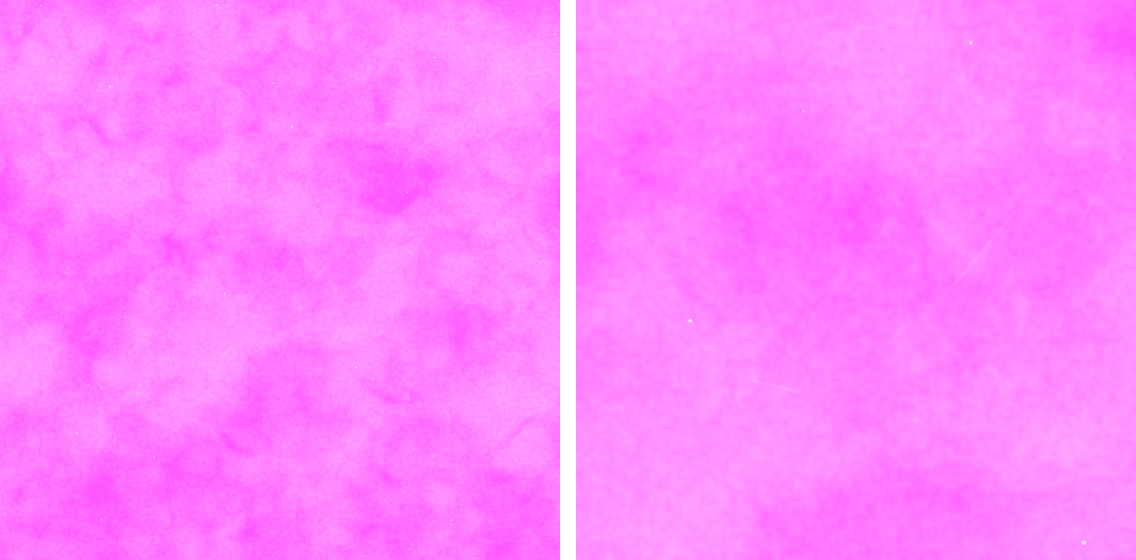
Left: the whole. Right: its middle third, enlarged.
Reproduce this texture procedurally as a WebGL 1 fragment shader.

```glsl
precision highp float;
// Seamless cloudy pink parchment with soft creases, fine grain, specks and faint scratches.

#define BASE_GREEN 0.506
#define CLOUD_CONTRAST 0.195
#define CLOUD_CELLS 4.0
#define CLOUD_GAIN 0.63
#define WARP 0.016
#define CREASE_DEPTH 0.085
#define PUFF_AMOUNT 0.11
#define GRAIN_AMOUNT 0.052
#define LIGHT_KNEE 0.56
#define SPECK_CELLS 24.0
#define SPECK_SHARE 0.09
#define SCRATCH_LIGHT 0.045

uniform vec2 u_resolution;

vec2 hash2(vec2 p) {
  vec3 q = fract(vec3(p.xyx) * vec3(0.1031, 0.1030, 0.0973));
  q += dot(q, q.yzx + 33.33);
  return fract((q.xx + q.yz) * q.zy);
}

// Dot product of a lattice point's random direction with the offset from it.
float lattice(vec2 cell, vec2 corner, vec2 f, float cells, float seed) {
  float angle = 6.28319 * hash2(mod(cell + corner, cells) + seed * 17.3).x;
  return dot(vec2(cos(angle), sin(angle)), f - corner);
}

// Gradient noise that repeats once per unit of uv.
float noise(vec2 uv, float cells, float seed) {
  vec2 p = uv * cells + hash2(vec2(seed, 7.0));
  vec2 cell = floor(p);
  vec2 f = p - cell;
  vec2 w = f * f * f * (f * (f * 6.0 - 15.0) + 10.0);
  float low = mix(lattice(cell, vec2(0.0), f, cells, seed),
                  lattice(cell, vec2(1.0, 0.0), f, cells, seed), w.x);
  float high = mix(lattice(cell, vec2(0.0, 1.0), f, cells, seed),
                   lattice(cell, vec2(1.0), f, cells, seed), w.x);
  return mix(low, high, w.y);
}

float clouds(vec2 uv) {
  float sum = 0.0;
  float amplitude = 1.0;
  float cells = CLOUD_CELLS;
  for (int i = 0; i < 6; i++) {
    sum += amplitude * noise(uv, cells, float(i) + 1.0);
    amplitude *= CLOUD_GAIN;
    cells *= 2.0;
  }
  return sum;
}

// Short dark folds along the zero lines of a noise, kept only in patches.
float creases(vec2 uv, float cells, float seed) {
  float fold = abs(noise(uv, cells, seed));
  float patches = smoothstep(0.04, 0.36, noise(uv, cells - 1.0, seed + 1.0));
  return exp(-fold * fold * 110.0) * patches;
}

float specks(vec2 uv, float pixel) {
  vec2 p = uv * SPECK_CELLS;
  vec2 cell = mod(floor(p), SPECK_CELLS);
  vec2 pick = hash2(cell + 61.0);
  vec2 center = 0.2 + 0.6 * hash2(cell + 137.0);
  float radius = mix(0.0004, 0.0013, pick.y);
  float d = length(fract(p) - center) / SPECK_CELLS;
  float spot = 1.0 - smoothstep(radius - 0.5 * pixel, radius + 0.7 * pixel, d);
  return spot * step(pick.x, SPECK_SHARE) * mix(0.4, 1.0, pick.y);
}

// Thin, slightly bowed hairlines that wrap around the tile.
float scratches(vec2 uv, float pixel) {
  float light = 0.0;
  for (int i = 0; i < 12; i++) {
    vec2 center = hash2(vec2(float(i), 211.0));
    vec2 shape = hash2(vec2(float(i), 307.0));
    float angle = 6.28319 * shape.x;
    vec2 along = vec2(cos(angle), sin(angle));
    vec2 d = fract(uv - center + 0.5) - 0.5;
    float t = dot(d, along);
    float bow = (shape.y - 0.5) * 4.0 * t * t;
    float side = abs(dot(d, vec2(-along.y, along.x)) - bow);
    float reach = mix(0.02, 0.07, shape.y);
    float line = 1.0 - smoothstep(0.0003, 0.0008 + pixel, side);
    light += line * (1.0 - smoothstep(0.3 * reach, reach, abs(t)));
  }
  return min(light, 1.0);
}

void main() {
  vec2 uv = gl_FragCoord.xy / u_resolution;
  float pixel = 1.0 / min(u_resolution.x, u_resolution.y);
  vec2 bend = vec2(noise(uv, 12.0, 21.0), noise(uv, 12.0, 22.0));
  vec2 warped = uv + WARP * bend;

  // Broad clouds, small rounded puffs and folds
  float green = BASE_GREEN + CLOUD_CONTRAST * clouds(warped);
  green += PUFF_AMOUNT * (abs(noise(warped, 16.0, 31.0)) - 0.16);
  green -= CREASE_DEPTH * creases(warped, 9.0, 11.0);
  green -= 0.6 * CREASE_DEPTH * creases(warped, 17.0, 14.0);

  // Bright areas flatten out
  green -= 0.5 * max(green - LIGHT_KNEE, 0.0);

  // Fine paper grain
  green += GRAIN_AMOUNT * (noise(uv, 110.0, 41.0) + noise(uv, 230.0, 42.0));

  // Surface wear
  green += SCRATCH_LIGHT * scratches(uv, pixel);
  green += 0.35 * specks(uv, pixel);

  gl_FragColor = vec4(1.0, clamp(green, 0.34, 0.95), 1.0, 1.0);
}
```
